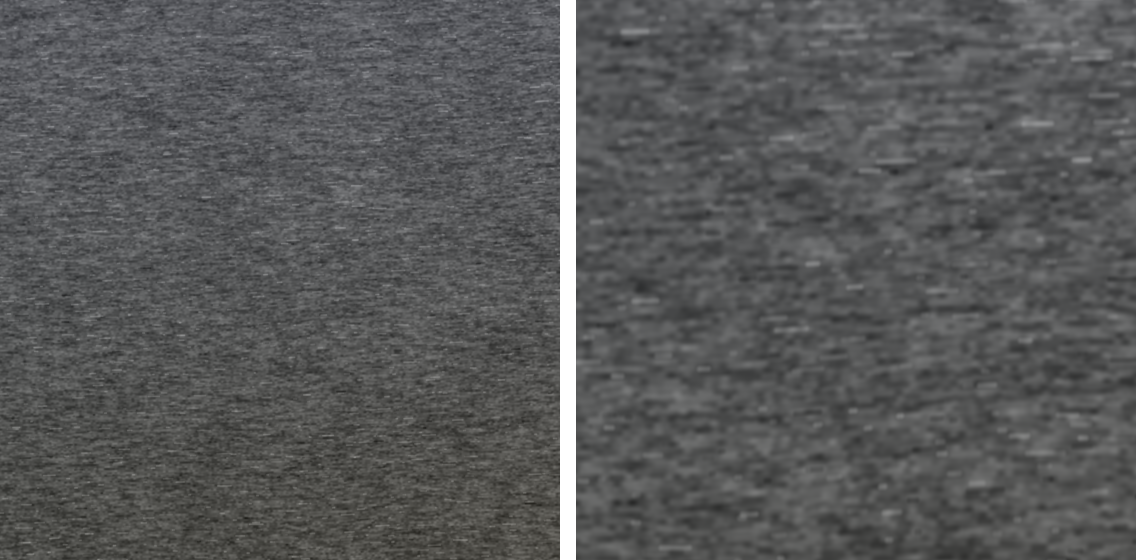
Left: the whole. Right: its middle third, enlarged.
Reproduce this texture procedurally as a Shadertoy shader.

```glsl
const vec3 TOP_COLOR = vec3(0.355, 0.361, 0.379);
const vec3 MIDDLE_COLOR = vec3(0.330, 0.336, 0.340);
const vec3 BOTTOM_COLOR = vec3(0.300, 0.301, 0.287);
const vec3 CORNER_TINT = vec3(0.008, 0.000, -0.008);

// Feature sizes (length, thickness) in canvas units
const vec2 STREAK_SIZE = vec2(0.050, 0.0075);
const vec2 FIBRE_SIZE = vec2(0.019, 0.0042);
const vec2 YARN_SIZE = vec2(0.010, 0.0040);
const vec2 GRAIN_SIZE = vec2(0.0048, 0.0038);
const vec2 MOTTLE_SIZE = vec2(0.090, 0.050);
const vec2 FLECK_CELL = vec2(0.026, 0.008);

const float STREAK_GAIN = 0.030;
const float FIBRE_GAIN = 0.058;
const float YARN_GAIN = 0.045;
const float GRAIN_GAIN = 0.058;
const float MOTTLE_GAIN = 0.018;

const float FLECK_SHARE = 0.34;
const float BRIGHT_SHARE = 0.68;
const float BRIGHT_GAIN = 0.135;
const float DARK_GAIN = 0.085;
const float FLECK_RADIUS = 0.0021;
const float TILT = 0.025;
const float WAVE = 0.004;

float hash(ivec2 cell, int seed) {
    uint h = uint(cell.x) * 1597334677u ^ uint(cell.y) * 3812015801u;
    h ^= uint(seed) * 2654435769u;
    h = (h ^ (h >> 16)) * 2246822519u;
    h = (h ^ (h >> 13)) * 3266489917u;
    h ^= h >> 16;
    return float(h >> 8) / 16777216.0;
}

// Smooth noise along one row; a random shift keeps rows from lining up
float rowNoise(float x, int row, int seed) {
    x += 17.0 * hash(ivec2(row, 71), seed);
    int column = int(floor(x));
    float t = smoothstep(0.0, 1.0, fract(x));
    return mix(hash(ivec2(column, row), seed),
               hash(ivec2(column + 1, row), seed), t);
}

// Signed noise in -1..1 made of stacked rows
float noise(vec2 p, int seed) {
    int row = int(floor(p.y));
    float t = smoothstep(0.0, 1.0, fract(p.y));
    return 2.0 * mix(rowNoise(p.x, row, seed),
                     rowNoise(p.x, row + 1, seed), t) - 1.0;
}

// Scattered short threads, mostly bright, some dark
float flecks(vec2 p) {
    ivec2 home = ivec2(floor(p / FLECK_CELL));
    float light = 0.0;
    for (int j = -1; j <= 1; j++) {
        for (int i = -1; i <= 1; i++) {
            ivec2 cell = home + ivec2(i, j);
            if (hash(cell, 11) > FLECK_SHARE) continue;
            vec2 jitter = vec2(hash(cell, 12), hash(cell, 13));
            vec2 d = p - (vec2(cell) + jitter) * FLECK_CELL;
            float size = hash(cell, 14);
            float halfLength = mix(0.0006, 0.0115, size * size);
            d.x = max(abs(d.x) - halfLength, 0.0);
            float shape = 1.0 - smoothstep(0.0, FLECK_RADIUS * 1.4, length(d));
            float strength = mix(0.35, 1.0, hash(cell, 15));
            float gain = hash(cell, 16) < BRIGHT_SHARE ? BRIGHT_GAIN : -DARK_GAIN;
            light += shape * strength * gain;
        }
    }
    return light;
}

vec3 clothColor(vec2 uv) {
    vec3 color = mix(BOTTOM_COLOR, MIDDLE_COLOR, smoothstep(0.0, 0.55, uv.y));
    color = mix(color, TOP_COLOR, smoothstep(0.4, 1.0, uv.y));
    return color + CORNER_TINT * uv.x * (1.0 - uv.y);
}

void mainImage(out vec4 fragColor, in vec2 fragCoord) {
    vec2 uv = fragCoord / iResolution.xy;
    vec2 p = fragCoord / min(iResolution.x, iResolution.y);

    // Slightly rising, gently wavy thread direction
    vec2 thread = p;
    thread.y += WAVE * noise(p * vec2(5.0, 7.0), 1) - TILT * p.x;

    // Layers from broad shading to fine grain
    float light = MOTTLE_GAIN * noise(p / MOTTLE_SIZE, 2);
    light += STREAK_GAIN * noise(thread / STREAK_SIZE, 3);
    light += FIBRE_GAIN * noise(thread / FIBRE_SIZE, 4);
    light += YARN_GAIN * noise(thread / YARN_SIZE, 5);
    light += GRAIN_GAIN * noise(thread / GRAIN_SIZE, 6);
    light += flecks(thread);

    fragColor = vec4(clamp(clothColor(uv) + light, 0.0, 1.0), 1.0);
}
```
